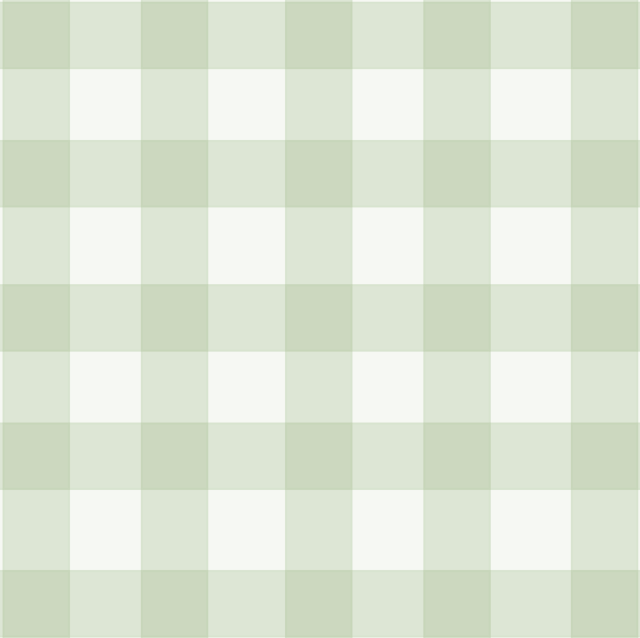
A WebGL 1 fragment shader for this pattern:

```glsl
precision highp float;
// Soft sage gingham: five bands each way, overlapping into darker squares.

#define BANDS 5
#define PITCH 0.2220
#define BAND_WIDTH 0.1055
#define MARGIN vec2(0.0039, 0.0026)
#define ODD_SHIFT 0.0059
#define PAIR_SHIFT 0.0026
#define SOFTNESS 0.0011
#define SEAM_WIDTH 0.0018
#define SEAM_TINT vec3(0.020, 0.008, 0.022)
#define GROUND vec3(0.965, 0.973, 0.953)
#define SINGLE vec3(0.867, 0.902, 0.835)
#define DOUBLE vec3(0.800, 0.847, 0.749)

uniform vec2 u_resolution;

// Start of a band, with the slightly uneven spacing of the weave
float bandStart(float index) {
  float odd = mod(index, 2.0);
  float latePair = mod(floor(index * 0.5), 2.0);
  return index * PITCH - odd * ODD_SHIFT - latePair * PAIR_SHIFT;
}

// x: band coverage, y: strength of the seam just inside its edges
vec2 bands(float position, float softness) {
  vec2 result = vec2(0.0);
  for (int i = 0; i < BANDS; i++) {
    float center = bandStart(float(i)) + 0.5 * BAND_WIDTH;
    float edge = abs(position - center) - 0.5 * BAND_WIDTH;
    float fill = 1.0 - smoothstep(-softness, softness, edge);
    float seam = fill * (1.0 - smoothstep(0.0, SEAM_WIDTH + softness, abs(edge + SEAM_WIDTH)));
    result = max(result, vec2(fill, seam));
  }
  return result;
}

void main() {
  // Width-based units, measured from the upper left
  vec2 p = vec2(gl_FragCoord.x, u_resolution.y - gl_FragCoord.y) / u_resolution.x;
  p -= MARGIN;
  float softness = max(SOFTNESS, 0.6 / u_resolution.x);

  vec2 column = bands(p.x, softness);
  vec2 row = bands(p.y, softness);

  // Layer the two sets of translucent bands
  vec3 below = mix(GROUND, SINGLE, column.x);
  vec3 above = mix(SINGLE, DOUBLE, column.x);
  vec3 color = mix(below, above, row.x);

  // Faint green seams along the band edges
  color -= SEAM_TINT * max(column.y, row.y);
  gl_FragColor = vec4(color, 1.0);
}
```
